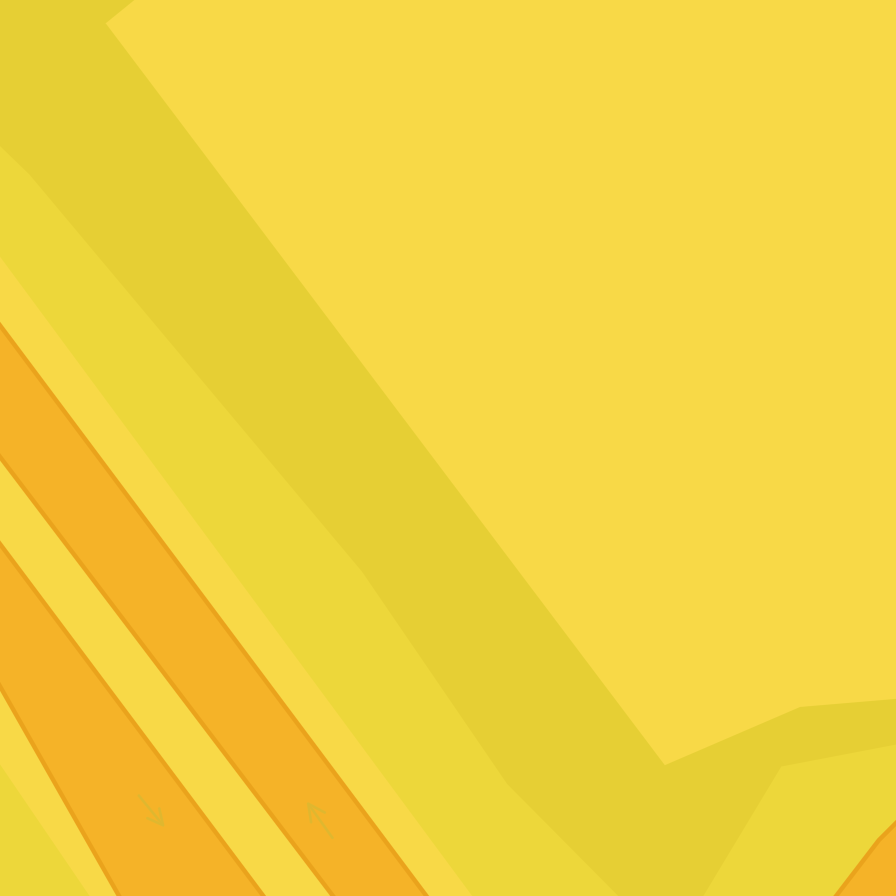
A Shadertoy shader for this background:

```glsl
const vec3 YELLOW = vec3(0.973, 0.851, 0.280);
const vec3 LIME   = vec3(0.930, 0.843, 0.228);
const vec3 OLIVE  = vec3(0.902, 0.812, 0.203);
const vec3 ORANGE = vec3(0.961, 0.702, 0.157);
const vec3 AMBER  = vec3(0.918, 0.640, 0.110);

// Signed distance to the line a-b, positive on the left of its direction
float side(vec2 p, vec2 a, vec2 b) {
    vec2 d = normalize(b - a);
    return dot(p - a, vec2(-d.y, d.x));
}

float segment(vec2 p, vec2 a, vec2 b) {
    vec2 ab = b - a;
    return length(p - a - ab * clamp(dot(p - a, ab) / dot(ab, ab), 0.0, 1.0));
}

// Shaft with two short barbs at the tip
float arrow(vec2 p, vec2 tail, vec2 tip) {
    vec2 back = (tail - tip) * 0.4;
    vec2 across = vec2(-back.y, back.x) * 0.5;
    float barbs = min(segment(p, tip, tip + back + across),
                      segment(p, tip, tip + back - across));
    return min(barbs, segment(p, tail, tip));
}

// Antialiased coverage, where d is positive inside
float cover(float d) {
    float pixel = 1.0 / min(iResolution.x, iResolution.y);
    return smoothstep(-0.7 * pixel, 0.7 * pixel, d);
}

void paint(inout vec3 color, vec3 tint, float d) {
    color = mix(color, tint, cover(d));
}

void paintOutlined(inout vec3 color, float d) {
    paint(color, AMBER, d);
    paint(color, ORANGE, d - 0.005);
}

void mainImage(out vec4 fragColor, in vec2 fragCoord) {
    vec2 p = fragCoord / iResolution.xy;
    vec3 color = LIME;

    // Olive slope with a bent lower edge
    float slope = max(side(p, vec2(0.0, 0.837), vec2(0.033, 0.805)),
                      side(p, vec2(0.033, 0.805), vec2(0.404, 0.362)));
    slope = max(slope, side(p, vec2(0.404, 0.362), vec2(0.566, 0.125)));
    slope = min(slope, side(p, vec2(0.566, 0.125), vec2(0.690, 0.0)));
    paint(color, OLIVE, slope);

    // Lime ledge at the lower right
    float ledge = min(side(p, vec2(0.872, 0.1445), vec2(0.785, 0.0)),
                      side(p, vec2(1.0, 0.169), vec2(0.872, 0.1445)));
    paint(color, LIME, ledge);

    // Large yellow plane
    float plane = max(side(p, vec2(0.742, 0.146), vec2(0.893, 0.211)),
                      side(p, vec2(0.893, 0.211), vec2(1.0, 0.220)));
    plane = min(plane, side(p, vec2(0.118, 0.974), vec2(0.742, 0.146)));
    plane = min(plane, side(p, vec2(0.150, 1.0), vec2(0.118, 0.974)));
    paint(color, YELLOW, plane);

    // Yellow ground and the lime corner below it
    paint(color, YELLOW, side(p, vec2(0.527, 0.0), vec2(0.0, 0.7135)));
    paint(color, LIME, side(p, vec2(0.100, 0.0), vec2(0.0, 0.147)));

    // Two orange roads
    float upperRoad = min(side(p, vec2(0.479, 0.0), vec2(0.0, 0.641)),
                          side(p, vec2(0.0, 0.486), vec2(0.3685, 0.0)));
    float lowerRoad = min(side(p, vec2(0.297, 0.0), vec2(0.0, 0.397)),
                          side(p, vec2(0.0, 0.229), vec2(0.130, 0.0)));
    paintOutlined(color, upperRoad);
    paintOutlined(color, lowerRoad);

    // Orange corner at the lower right
    float corner = min(side(p, vec2(0.979, 0.064), vec2(0.930, 0.0)),
                       side(p, vec2(1.0, 0.085), vec2(0.979, 0.064)));
    paintOutlined(color, corner);

    // Faint direction arrows
    float arrows = min(arrow(p, vec2(0.155, 0.112), vec2(0.182, 0.079)),
                       arrow(p, vec2(0.371, 0.065), vec2(0.344, 0.103)));
    color = mix(color, vec3(0.82, 0.73, 0.20), 0.6 * cover(0.0015 - arrows));

    fragColor = vec4(color, 1.0);
}
```
